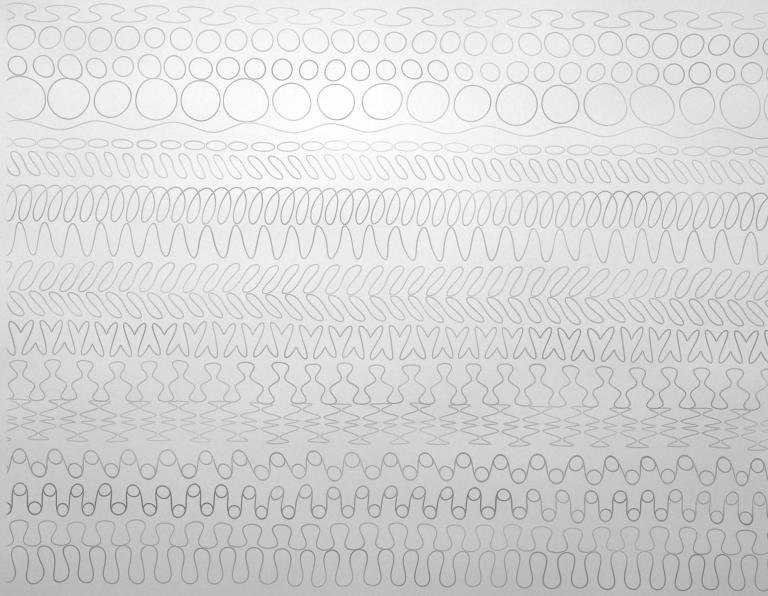
Reproduce this pattern procedurally as a Shadertoy shader.

```glsl
// Pencil practice sheet: eighteen rows of hand-drawn loops, rings and waves on shaded paper
#define TAU 6.2831853
#define PAGE_H 596.0                    // page units from top to bottom
#define SLOPE 0.012                     // downhill drift of the rows
#define WOBBLE vec2(7.0, 3.5)           // unsteadiness of the hand
#define HALF_LINE 0.65                  // half the pencil width
#define STEPS 64                        // curve samples per repeat
#define GRAIN 0.022
#define INK vec3(0.30, 0.31, 0.32)
#define INK_STRENGTH 0.68
#define PAPER_TINT vec3(0.992, 1.0, 1.003)
#define LIGHT_CENTRE vec2(0.42, 0.20)

float hash(vec2 p) {
    vec3 q = fract(vec3(p.xyx) * 0.1031);
    q += dot(q, q.yzx + 33.33);
    return fract((q.x + q.y) * q.z);
}

float noise(vec2 p) {
    vec2 i = floor(p), f = fract(p);
    f = f * f * (3.0 - 2.0 * f);
    return mix(mix(hash(i), hash(i + vec2(1, 0)), f.x),
               mix(hash(i + vec2(0, 1)), hash(i + vec2(1, 1)), f.x), f.y);
}

float stroke(float dist) {
    float pixel = PAGE_H / iResolution.y;
    return clamp((HALF_LINE - dist) / pixel + 0.5, 0.0, 1.0);
}

// shape = (coil, pinch, ripple, dip): harmonics added to a plain wave
vec2 curvePoint(float s, float amp, float period, float lean, vec4 shape, float freq) {
    float y = amp * (cos(s) + shape.w * cos(3.0 * s));
    float x = period * s / TAU + lean * y + shape.x * sin(s)
            + shape.y * sin(2.0 * s) + shape.z * sin(freq * s);
    return vec2(x, y);
}

// One continuous line that repeats along a row
float curveRow(vec2 p, float y, float amp, float period, float lean, vec4 shape, float freq) {
    vec2 q = vec2(p.x - 20.0, y - p.y);
    if (abs(q.y) > amp * 1.3 + 4.0) return 0.0;
    float first = floor((q.x - lean * q.y) / period * float(STEPS)) - float(STEPS);
    float k = TAU / float(STEPS), best = 1e6;
    vec2 a = curvePoint(first * k, amp, period, lean, shape, freq);
    for (int i = 1; i <= 2 * STEPS; i++) {
        vec2 b = curvePoint((first + float(i)) * k, amp, period, lean, shape, freq);
        vec2 ab = b - a, aq = q - a;
        vec2 away = aq - ab * clamp(dot(aq, ab) / max(dot(ab, ab), 1e-4), 0.0, 1.0);
        best = min(best, dot(away, away));
        a = b;
    }
    return stroke(sqrt(best));
}

// Separate rings or ovals, each a little different in size
float ringRow(vec2 p, float y, vec2 radius, float period, float start, float vary) {
    vec2 q = vec2(p.x - start, p.y - y);
    float cell = floor(q.x / period + 0.5);
    q.x -= cell * period;
    radius *= 1.0 + vary * (hash(vec2(cell, y)) - 0.6);
    float k = length(q / radius);
    float slope = max(length(q / (radius * radius)), 1e-4);
    return stroke(abs(k * (k - 1.0) / slope));
}

// Rings nested in the crests and troughs of a wave
float beadRow(vec2 p, float y, float offset, float r, float period) {
    return max(ringRow(p, y - offset, vec2(r), period, 20.0, 0.0),
               ringRow(p, y + offset, vec2(r), period, 20.0 + 0.5 * period, 0.0));
}

float pencil(vec2 p) {
    float ink = 0.0;
    // Bow ties, rings, long wave, flat chain
    ink = max(ink, 0.26 * curveRow(p, 17.0, 8.0, 44.0, 0.0, vec4(0, 11, 0, 0.1), 1.0));
    ink = max(ink, 0.40 * ringRow(p, 42.0, vec2(11.5), 26.8, 22.0, 0.25));
    ink = max(ink, 0.46 * ringRow(p, 70.0, vec2(10.5), 26.2, 20.0, 0.30));
    ink = max(ink, 0.44 * ringRow(p, 102.0, vec2(20.5), 45.0, 22.0, 0.18));
    ink = max(ink, 0.28 * curveRow(p, 129.0, 4.5, 78.0, 0.0, vec4(0), 1.0));
    ink = max(ink, 0.28 * ringRow(p, 147.0, vec2(11, 4.5), 24.0, 24.0, 0.25));
    // Leaning loops, coil, zigzag
    ink = max(ink, 0.36 * curveRow(p, 168.0, 12.0, 18.5, -0.65, vec4(0, 2.4, 0, 0), 1.0));
    ink = max(ink, 0.46 * curveRow(p, 207.0, 18.0, 15.3, 0.25, vec4(9, 0, 0, 0), 1.0));
    ink = max(ink, 0.44 * curveRow(p, 243.0, 16.5, 27.0, 0.0, vec4(0, 0.5, 0, 0), 1.0));
    ink = max(ink, 0.34 * curveRow(p, 280.0, 14.5, 20.5, 0.65, vec4(0, 2.9, 0, 0), 1.0));
    ink = max(ink, 0.40 * curveRow(p, 308.0, 12.5, 20.0, -0.75, vec4(0, 2.8, 0, 0), 1.0));
    // Notched, clover and stacked meanders
    ink = max(ink, 0.50 * curveRow(p, 342.0, 14.0, 29.0, 0.0, vec4(0, 4.5, -2.6, -0.62), 4.0));
    ink = max(ink, 0.46 * curveRow(p, 384.0, 18.0, 32.5, 0.0, vec4(0, 1.6, 4.5, 0.12), 4.0));
    ink = max(ink, 0.34 * curveRow(p, 424.0, 17.0, 40.0, 0.0, vec4(0, 5, 7.5, 0.2), 8.0));
    // Beaded waves and bulbs
    ink = max(ink, 0.56 * curveRow(p, 467.0, 14.0, 37.0, 0.0, vec4(0, 1.5, 0, 0), 1.0));
    ink = max(ink, 0.60 * beadRow(p, 467.0, 6.5, 7.0, 37.0));
    ink = max(ink, 0.70 * curveRow(p, 503.0, 16.0, 28.5, 0.0, vec4(0, 2.3, 0, 0), 1.0));
    ink = max(ink, 0.70 * beadRow(p, 503.0, 9.5, 6.2, 28.5));
    ink = max(ink, 0.46 * curveRow(p, 537.0, 12.5, 29.0, 0.0, vec4(0, 5.0, 0, 0), 1.0));
    ink = max(ink, 0.58 * curveRow(p, 568.0, 18.5, 26.0, 0.0, vec4(0, 4.2, 0, 0), 1.0));
    return ink;
}

void mainImage(out vec4 fragColor, in vec2 fragCoord) {
    vec2 uv = fragCoord / iResolution.xy;
    uv.y = 1.0 - uv.y;
    vec2 page = vec2(uv.x * iResolution.x / iResolution.y, uv.y) * PAGE_H;

    // Uneven light, mottling and grain
    float shade = 1.0 - 0.325 * length((uv - LIGHT_CENTRE) * vec2(0.75, 1.0));
    shade += 0.03 * (noise(page / vec2(90.0, 45.0)) - 0.5);
    shade += GRAIN * (noise(page / 1.6) - 0.5);
    vec3 colour = shade * PAPER_TINT;

    // Shaky hand and changing pressure
    vec2 hand = page - vec2(0.0, SLOPE * (page.x - 384.0));
    vec2 shake = vec2(noise(page / vec2(48, 30)), noise(page / vec2(34, 40) + 71.0)) - 0.5;
    float pressure = 0.55 + 0.9 * noise(page / vec2(70.0, 24.0) + 19.0);
    float ink = pencil(hand + WOBBLE * shake) * pressure * smoothstep(5.0, 9.0, page.x);
    fragColor = vec4(mix(colour, INK, ink * INK_STRENGTH), 1.0);
}
```
